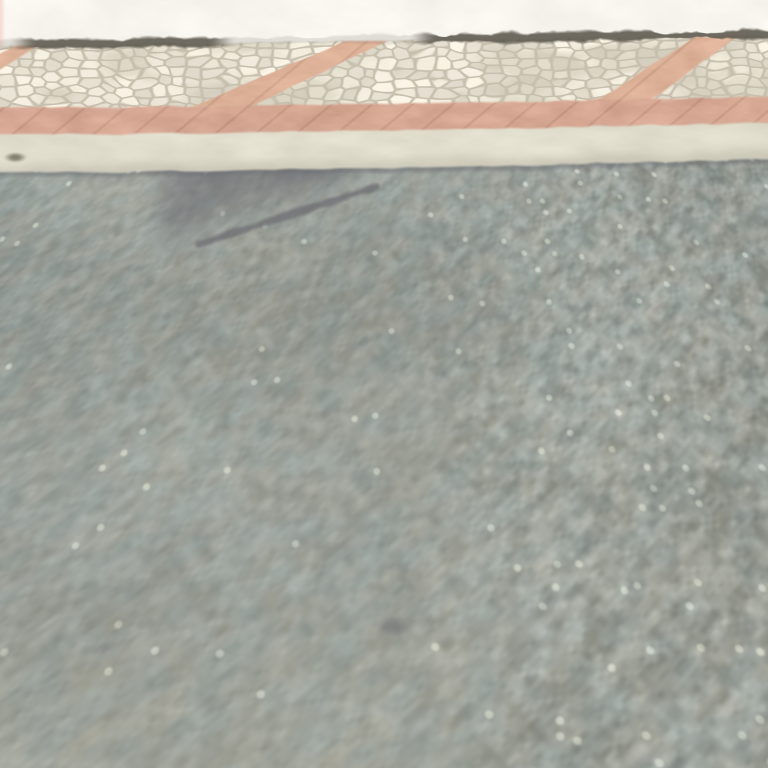
Write a WebGL 1 fragment shader that draws this texture.

```glsl
precision highp float;
uniform vec2 u_resolution;

const vec3 ASPHALT_LIGHT = vec3(0.635, 0.655, 0.625);
const vec3 ASPHALT_DARK = vec3(0.565, 0.585, 0.560);
const vec3 WALL = vec3(0.97, 0.96, 0.935);
const vec3 KERB = vec3(0.88, 0.865, 0.80);
const vec3 BRICK = vec3(0.84, 0.66, 0.58);
const vec3 STONE = vec3(0.94, 0.92, 0.86);
const vec3 JOINT = vec3(0.78, 0.75, 0.68);
const vec3 STAIN = vec3(0.43, 0.43, 0.45);
const vec3 CRACK = vec3(0.34, 0.32, 0.28);
const float SOFT = 0.0025;
const float GRAIN_SCALE = 90.0;
const float GRAIN_CONTRAST = 0.17;

float hash(vec2 p) {
  vec3 q = fract(vec3(p.xyx) * 0.1031);
  q += dot(q, q.yzx + 33.33);
  return fract((q.x + q.y) * q.z);
}

float noise(vec2 p) {
  vec2 i = floor(p), f = fract(p);
  f = f * f * (3.0 - 2.0 * f);
  return mix(mix(hash(i), hash(i + vec2(1.0, 0.0)), f.x),
             mix(hash(i + vec2(0.0, 1.0)), hash(i + vec2(1.0)), f.x), f.y);
}

float fbm(vec2 p) {
  float sum = 0.0, amp = 0.5;
  for (int i = 0; i < 4; i++) {
    sum += amp * noise(p);
    p = p * 2.03 + 17.1;
    amp *= 0.5;
  }
  return sum / 0.9375;
}

float above(float y, float edge) { return smoothstep(-SOFT, SOFT, y - edge); }

float band(float x, float lo, float hi, float soft) {
  return smoothstep(lo - soft, lo + soft, x) * (1.0 - smoothstep(hi - soft, hi + soft, x));
}

float segment(vec2 p, vec2 a, vec2 b) {
  vec2 pa = p - a, ba = b - a;
  return length(pa - ba * clamp(dot(pa, ba) / dot(ba, ba), 0.0, 1.0));
}

// Gap to the second nearest stone centre (x) and stone tint (y)
vec2 cobbles(vec2 p) {
  vec2 cell = floor(p);
  float d1 = 9.0, d2 = 9.0, tint = 0.0;
  for (int j = -1; j <= 1; j++) {
    for (int i = -1; i <= 1; i++) {
      vec2 c = cell + vec2(float(i), float(j));
      vec2 centre = c + 0.15 + 0.7 * vec2(hash(c), hash(c + 41.7));
      float d = length(p - centre);
      if (d < d1) { d2 = d1; d1 = d; tint = hash(c + 9.3); }
      else d2 = min(d2, d);
    }
  }
  return vec2(d2 - d1, tint);
}

// Scattered bright chips, one candidate per cell
float chips(vec2 p, float density) {
  vec2 c = floor(p);
  vec2 offset = fract(p) - 0.3 - 0.4 * vec2(hash(c + 3.1), hash(c + 7.7));
  return step(1.0 - density, hash(c)) * (1.0 - smoothstep(0.08, 0.28, length(offset)));
}

vec3 road(vec2 p) {
  // Grain grows toward the viewer
  float depth = 1.75 - p.y;
  vec2 q = vec2((p.x - 0.5) / depth, -log(depth)) * 1.35 + 3.0;
  vec2 tilted = vec2(dot(q, vec2(0.75, 0.66)) * 0.62, dot(q, vec2(-0.66, 0.75)));
  float coarse = smoothstep(0.5, 0.8, p.x + 0.12 * (noise(p * 6.0) - 0.5));
  float grain = 0.65 * noise(tilted * GRAIN_SCALE) + 0.35 * noise(tilted * GRAIN_SCALE * 2.1 + 5.0) - 0.5;
  float patches = fbm(p * vec2(4.0, 5.0) + 2.0);
  vec3 col = mix(ASPHALT_DARK, ASPHALT_LIGHT, clamp(0.55 + 1.3 * (patches - 0.5), 0.0, 1.0));
  col += grain * GRAIN_CONTRAST * (0.75 + 0.55 * coarse);
  // Warm and cool drift
  col += vec3(0.016, 0.002, -0.014) * (fbm(p * 3.0 + 8.0) - 0.45 - 0.5 * (p.y - 0.4));
  col += (noise(tilted * 55.0 + 31.0) - 0.5) * vec3(0.03, 0.0, -0.02);
  col += chips(q * 42.0, 0.04 + 0.10 * coarse) * vec3(0.15, 0.15, 0.13);
  // Oil patch and drag mark below the kerb
  float lower = 0.68 + 0.31 * (p.x - 0.25);
  float patchMask = band(p.x, 0.21, 0.46, 0.03) * smoothstep(lower - 0.01, lower + 0.06, p.y);
  col = mix(col, STAIN, patchMask * (0.35 + 0.5 * fbm(p * 22.0)));
  float mark = segment(p, vec2(0.26, 0.682), vec2(0.49, 0.757)) + 0.004 * (noise(p * 60.0) - 0.5);
  col = mix(col, STAIN, 0.75 * (1.0 - smoothstep(0.001, 0.008, mark)));
  float spot = length((p - vec2(0.51, 0.185)) * vec2(1.0, 1.6));
  return mix(col, STAIN, 0.45 * (1.0 - smoothstep(0.006, 0.026, spot)));
}

void main() {
  vec2 p = gl_FragCoord.xy / u_resolution;
  float x = p.x, bend = x * x;
  float wobble = 0.003 * (noise(vec2(x * 45.0, 2.0)) - 0.5);
  float kerbEdge = 0.775 + 0.005 * x + 0.014 * bend + wobble;
  float brickEdge = 0.824 + 0.006 * x + 0.011 * bend + wobble;
  float cobbleEdge = 0.859 + 0.006 * x + 0.010 * bend + wobble;
  float wallEdge = 0.939 + 0.015 * x + wobble;

  vec3 col = road(p);
  col = mix(col, STAIN, 0.5 * band(p.y, kerbEdge - 0.006, kerbEdge, 0.004));

  // Kerb
  vec3 kerb = KERB + 0.09 * (fbm(p * vec2(18.0, 50.0)) - 0.5);
  kerb -= 0.07 * (1.0 - smoothstep(0.0, 0.02, p.y - kerbEdge));
  kerb -= 0.35 * (1.0 - smoothstep(0.002, 0.012, length((p - vec2(0.02, 0.795)) * vec2(0.7, 1.5))));
  col = mix(col, kerb, above(p.y, kerbEdge));

  // Cobbles
  vec2 stone = cobbles(p * vec2(44.0, 82.0) + 0.6 * noise(p * 30.0));
  vec3 paving = mix(JOINT, STONE + 0.12 * (stone.y - 0.6), smoothstep(0.02, 0.30, stone.x));
  paving = mix(paving, JOINT, 0.45 * smoothstep(0.45, 0.75, fbm(p * vec2(12.0, 24.0) + 4.0)));

  // Brick course and its slanted branches
  vec3 brick = BRICK + 0.11 * (fbm(p * vec2(30.0, 70.0)) - 0.5);
  float seam = abs(fract((x - 1.2 * p.y) * 19.0) - 0.5);
  brick -= 0.05 * (1.0 - smoothstep(0.02, 0.08, seam));
  float rise = (p.y - cobbleEdge) / (wallEdge - cobbleEdge);
  float branches = band(x, 0.25 + 0.20 * rise, 0.33 + 0.175 * rise, 0.004);
  branches = max(branches, band(x, 0.78 + 0.125 * rise, 0.85 + 0.11 * rise, 0.004));
  branches = max(branches, band(x, -0.14 + 0.16 * rise, -0.08 + 0.13 * rise, 0.004));
  paving = mix(paving, brick + vec3(0.03, 0.04, 0.02), branches);
  col = mix(col, mix(brick, paving, above(p.y, cobbleEdge)), above(p.y, brickEdge));

  // Wall and the broken dark gap at its foot
  vec3 wall = WALL + 0.06 * (fbm(p * vec2(20.0, 32.0)) - 0.5);
  wall = mix(wall, vec3(0.96, 0.86, 0.83), 1.0 - smoothstep(0.0, 0.008, x));
  col = mix(col, wall, above(p.y, wallEdge));
  float spans = max(band(x, 0.03, 0.29, 0.02), band(x, 0.55, 1.1, 0.02));
  float thickness = 0.002 + 0.008 * noise(vec2(x * 38.0, 7.0)) + 0.003 * noise(p * 150.0);
  float gap = 1.0 - smoothstep(thickness * 0.4, thickness, abs(p.y - wallEdge - 0.002));
  col = mix(col, CRACK, gap * (0.15 + 0.7 * spans));

  gl_FragColor = vec4(clamp(col, 0.0, 1.0), 1.0);
}
```
